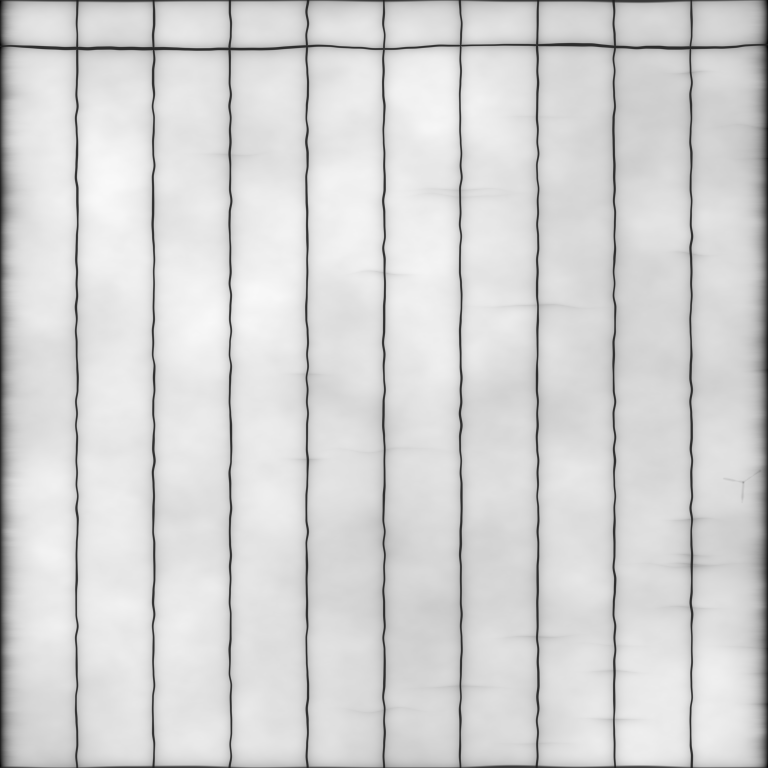
This texture map is drawn by a WebGL 1 fragment shader. Its source:

```glsl
precision highp float;
// Pale worn planks: ten columns, one cross seam near the top, sooty borders and fine creases.

uniform vec2 u_resolution;

const float COLUMNS = 10.0;
const float CROSS_SEAM_Y = 0.939;
const float SEAM_HALF_WIDTH = 0.0013;
const int CREASES = 30;
const int SCRATCHES = 3;

float hash(vec2 p) {
  vec3 q = fract(p.xyx * vec3(0.1031, 0.1030, 0.0973));
  q += dot(q, q.yzx + 33.33);
  return fract((q.x + q.y) * q.z);
}

float noise(vec2 p) {
  vec2 cell = floor(p);
  vec2 f = fract(p);
  f = f * f * (3.0 - 2.0 * f);
  float low = mix(hash(cell), hash(cell + vec2(1.0, 0.0)), f.x);
  float high = mix(hash(cell + vec2(0.0, 1.0)), hash(cell + 1.0), f.x);
  return mix(low, high, f.y);
}

float fbm(vec2 p) {
  float sum = 0.0;
  float weight = 0.5;
  for (int i = 0; i < 5; i++) {
    sum += weight * noise(p);
    p = mat2(0.8, 0.6, -0.6, 0.8) * p * 2.03 + 17.3;
    weight *= 0.5;
  }
  return sum / 0.96875;
}

// Signed wander of a seam along its length
float wander(float t, float seed, float frequency) {
  return noise(vec2(t * frequency, seed)) - 0.5;
}

float stroke(float d, float halfWidth, float soft) {
  return 1.0 - smoothstep(halfWidth - soft, halfWidth + soft, d);
}

float segmentDistance(vec2 p, vec2 a, vec2 b) {
  vec2 ab = b - a;
  return length(p - a - ab * clamp(dot(p - a, ab) / dot(ab, ab), 0.0, 1.0));
}

// Soft mottling, shifted slightly from plank to plank
float surfaceTone(vec2 uv, float plank) {
  vec2 shift = vec2(0.0, 0.05 * hash(vec2(plank, 4.0)));
  float broad = fbm((uv + shift) * vec2(4.0, 5.0) + 3.7);
  float fine = fbm((uv + shift) * vec2(14.0, 22.0) + 40.0);
  float tone = 0.895 + 0.24 * (broad - 0.5) + 0.07 * (fine - 0.5);
  return tone + 0.012 * (hash(vec2(plank, 9.0)) - 0.5);
}

// Short horizontal folds tapering away from the column seams
float creaseShade(vec2 uv) {
  float shade = 0.0;
  for (int i = 0; i < CREASES; i++) {
    float id = float(i);
    float column = floor(3.0 + 8.0 * sqrt(hash(vec2(id, 21.0))));
    vec2 start = vec2(column / COLUMNS, hash(vec2(id, 22.0)) * 0.92);
    vec2 d = uv - start;
    float reach = mix(0.02, 0.07, hash(vec2(id, 23.0)));
    float bend = 0.007 * wander(uv.x, id, 25.0);
    float across = d.y + bend;
    float fold = exp(-abs(across) / (across > 0.0 ? 0.0018 : 0.005));
    float fade = exp(-d.x * d.x / (reach * reach));
    shade += mix(0.03, 0.11, hash(vec2(id, 24.0))) * fold * fade;
  }
  return shade;
}

float scratchShade(vec2 uv, float soft) {
  float shade = 0.0;
  for (int i = 0; i < SCRATCHES; i++) {
    float id = float(i);
    vec2 a = vec2(0.968, 0.372);
    float angle = 0.6 + 1.9 * id + 0.5 * hash(vec2(id, 31.0));
    vec2 b = a + 0.026 * vec2(cos(angle), sin(angle));
    float d = segmentDistance(uv, a, b) + 0.002 * noise(uv * 150.0);
    shade += 0.10 * stroke(d, 0.0015, soft + 0.001);
  }
  return shade;
}

void main() {
  vec2 uv = gl_FragCoord.xy / u_resolution;
  float soft = 0.75 / u_resolution.y;
  float tone = surfaceTone(uv, floor(uv.x * COLUMNS));
  tone -= creaseShade(uv) + scratchShade(uv, soft);

  // Column seams, leaving out both outer borders
  float seam = clamp(floor(uv.x * COLUMNS + 0.5), 1.0, COLUMNS - 1.0);
  float wobble = 0.0026 * wander(uv.y, seam * 7.0, 65.0);
  float column = abs(uv.x - seam / COLUMNS + wobble);
  float columnWidth = SEAM_HALF_WIDTH * mix(0.75, 1.2, noise(vec2(uv.y * 45.0, seam + 80.0)));

  // Cross seam with uneven thickness
  float sag = 0.007 * wander(uv.x, 51.0, 12.0) + 0.001 * wander(uv.x, 52.0, 70.0);
  float cross = abs(uv.y - CROSS_SEAM_Y + sag);
  float crossWidth = SEAM_HALF_WIDTH * mix(0.6, 1.8, noise(vec2(uv.x * 16.0, 53.0)));
  tone -= 0.16 * exp(-column / 0.006) + 0.20 * exp(-cross / 0.006);

  // Ragged soot along the borders, deeper at the sides
  float side = min(uv.x, 1.0 - uv.x);
  float cap = min(uv.y, 1.0 - uv.y);
  float ragged = mix(0.6, 1.4, fbm(vec2(step(0.5, uv.x) * 9.0 + uv.x * 8.0, uv.y * 65.0)));
  float patchy = noise(vec2(uv.x * 12.0, 70.0 + step(0.5, uv.y) * 9.0));
  tone -= 0.66 * exp(-side / (0.0075 * ragged)) + 0.12 * exp(-side / 0.025);
  tone -= 0.18 * exp(-cap / 0.008);
  tone = mix(tone, 0.14, 0.85 * stroke(cap, 0.0035 * patchy, soft + 0.0007));

  float ink = max(stroke(column, columnWidth, soft), stroke(cross, crossWidth, soft));
  tone = mix(tone, 0.12, 0.9 * ink);
  gl_FragColor = vec4(vec3(clamp(tone, 0.03, 0.98)), 1.0);
}
```
